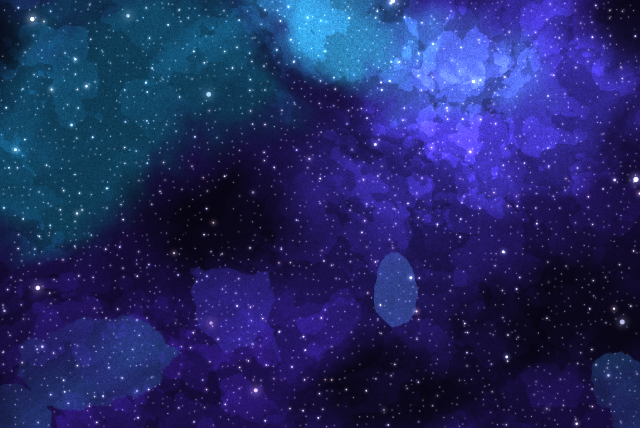
This texture is drawn by a Shadertoy shader. Its source:

```glsl
// Deep-space nebula: torn watercolour clouds of teal, blue and violet under scattered stars.

const vec3 NIGHT  = vec3(0.04, 0.03, 0.11);
const vec3 INDIGO = vec3(0.11, 0.06, 0.30);
const vec3 VIOLET = vec3(0.22, 0.18, 0.65);
const vec3 TEAL   = vec3(0.07, 0.29, 0.42);
const vec3 AZURE  = vec3(0.24, 0.35, 0.69);
const vec3 CYAN   = vec3(0.18, 0.55, 0.75);
const mat2 TURN   = mat2(0.8, 0.6, -0.6, 0.8);

vec2 hash2(vec2 cell) {
    vec3 h = fract(cell.xyx * vec3(0.1031, 0.1030, 0.0973));
    h += dot(h, h.yzx + 33.33);
    return fract((h.xx + h.yz) * h.zy);
}

float cellDistance(vec2 p) {
    vec2 cell = floor(p), f = p - cell;
    float nearest = 4.0;
    for (int y = -1; y <= 1; y++)
    for (int x = -1; x <= 1; x++) {
        vec2 offset = vec2(x, y);
        vec2 d = offset + hash2(cell + offset + 50.0) - f;
        nearest = min(nearest, dot(d, d));
    }
    return sqrt(nearest);
}

// Layered cellular noise with ragged lumps, centred on zero
float mist(vec2 p) {
    float sum = 0.0, amp = 1.5;
    for (int i = 0; i < 5; i++) {
        sum += amp * (0.45 - cellDistance(p));
        p = TURN * p * 2.0 + 3.7;
        amp *= 0.5;
    }
    return sum;
}

// Layered warped sines with soft swells, centred on zero
float ripple(vec2 p) {
    float sum = 0.0, amp = 0.5;
    for (int i = 0; i < 5; i++) {
        p += 0.7 * sin(p.yx * 1.1 + float(i));
        sum += amp * sin(p.x) * cos(p.y);
        p = TURN * p * 1.9;
        amp *= 0.55;
    }
    return sum;
}

float glow(vec2 p, vec2 centre, vec2 radius) {
    vec2 d = (p - centre) / radius;
    return exp(-dot(d, d));
}

// Crisp-edged splash of paint
float blot(vec2 p, vec2 centre, vec2 radius, float rough) {
    return smoothstep(0.5, 0.55, glow(p, centre, radius) + 0.3 * rough);
}

// Broad colour regions
vec3 nebula(vec2 p, float soft, float rough) {
    float uneven = 0.3 * soft + 0.2 * rough;
    float violet = glow(p, vec2(1.2, 0.82), vec2(0.42, 0.28));
    float teal = glow(p, vec2(0.38, 0.88), vec2(0.45, 0.25))
               + glow(p, vec2(0.08, 0.58), vec2(0.20, 0.18));
    float azure = glow(p, vec2(1.08, 0.86), vec2(0.28, 0.15));
    float cyan = glow(p, vec2(0.74, 0.96), vec2(0.25, 0.18));
    float shade = glow(p, vec2(0.50, 0.50), vec2(0.22, 0.15))
                + glow(p, vec2(1.34, 0.26), vec2(0.30, 0.22))
                + glow(p, vec2(0.90, 0.08), vec2(0.20, 0.15))
                + glow(p, vec2(1.50, 0.97), vec2(0.14, 0.16))
                + 0.7 * glow(p, vec2(0.0, 0.92), vec2(0.12, 0.16));

    vec3 col = mix(NIGHT, INDIGO, clamp(0.8 + 0.6 * soft, 0.0, 1.0));
    col = mix(col, VIOLET * 0.7, 0.8 * glow(p, vec2(0.93, 0.58), vec2(0.3, 0.32)));
    col = mix(col, VIOLET, smoothstep(0.3, 0.8, violet + uneven));
    col = mix(col, TEAL, smoothstep(0.25, 0.85, teal + uneven));
    col = mix(col, AZURE, 0.7 * smoothstep(0.4, 0.9, azure + uneven));
    col = mix(col, CYAN, 0.85 * smoothstep(0.3, 1.0, cyan + uneven));
    return mix(col, NIGHT * 0.7, 0.9 * smoothstep(0.25, 0.95, shade + uneven));
}

// One grid of stars; density is the chance that a cell holds one
vec3 stars(vec2 p, float cells, float radius, float density, float pixel) {
    vec2 cell = floor(p * cells);
    vec2 spot = 0.2 + 0.6 * hash2(cell + 17.0);
    vec2 traits = hash2(cell + cells * 3.0);
    float d = length(p * cells - cell - spot) / cells;
    float size = radius * (0.6 + 0.4 * traits.y);
    float disc = 1.0 - smoothstep(size - 0.7 * pixel, size + 0.7 * pixel, d);
    float halo = 0.35 * exp(-d * d / (radius * radius * 5.0));
    vec3 tint = mix(vec3(1.0, 0.80, 0.74), vec3(0.72, 0.80, 1.0), traits.y);
    float power = step(traits.x, density) * (0.35 + 0.65 * traits.x / density);
    return (tint * halo + mix(tint, vec3(1.0), 0.4) * disc) * power;
}

void mainImage(out vec4 fragColor, in vec2 fragCoord) {
    vec2 p = fragCoord / iResolution.y;
    float pixel = 1.0 / iResolution.y;
    vec2 warped = p + 0.05 * vec2(ripple(p * 4.0), ripple(p * 4.0 + 9.0));
    float rough = mist(warped * 5.0);
    float soft = ripple(warped * 5.0 + 2.0);
    vec3 col = 0.8 * nebula(warped, soft, rough);

    // Overlapping veils with torn edges
    for (int i = 0; i < 4; i++) {
        float layer = float(i);
        float torn = smoothstep(0.0, 0.07, mist(warped * (2.5 + 1.3 * layer) + 7.3 * layer));
        col *= 1.0 + 0.35 * torn * smoothstep(-0.3, 0.5, ripple(p * 3.0 + 4.0 * layer));
    }

    // Loose splashes over the dark lower half
    float wash = clamp(0.5 + 0.5 * soft + 0.2 * rough, 0.15, 0.9);
    float pale = blot(warped, vec2(0.91, 0.33), vec2(0.06, 0.09), rough);
    float blue = blot(warped, vec2(0.55, 0.31), vec2(0.11, 0.11), rough);
    float low = max(blot(warped, vec2(0.23, 0.15), vec2(0.21, 0.13), rough),
                max(blot(warped, vec2(0.02, 0.02), vec2(0.13, 0.07), rough),
                    blot(warped, vec2(1.47, 0.04), vec2(0.14, 0.10), rough)));
    col = mix(col, AZURE, 0.85 * pale * (0.5 + 0.5 * wash));
    col = mix(col, VIOLET, 0.7 * blue * wash);
    col = mix(col, mix(TEAL, AZURE, 0.5), 0.75 * low * wash);

    // Fine grain, then stars from dust to beacons
    col *= 0.9 + 0.2 * hash2(floor(p * 340.0)).x;
    col += 0.45 * stars(p, 65.0, 0.0013, 0.35, pixel);
    col += 0.85 * stars(p + 3.1, 30.0, 0.0020, 0.35, pixel);
    col += stars(p + 5.7, 13.0, 0.0033, 0.16, pixel);
    col += stars(p + 8.3, 6.0, 0.0062, 0.16, pixel);
    fragColor = vec4(clamp(col, 0.0, 1.0), 1.0);
}
```
